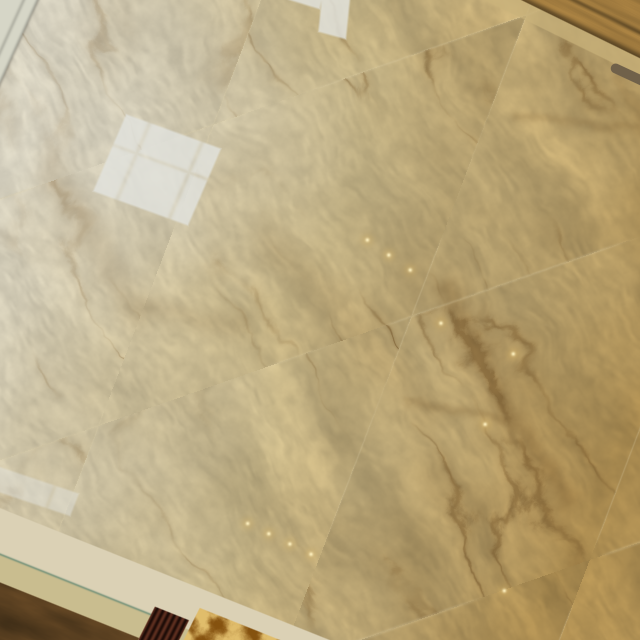
Write a Shadertoy shader that draws this texture.

```glsl
// Polished beige marble floor: a light-to-tan gradient, slanted veins from stretched
// noise, skewed tile seams, window reflections and lamp glints, with trim in three corners.

#define LIGHT vec3(.845, .825, .755)
#define MID vec3(.755, .69, .515)
#define DARK vec3(.665, .545, .315)
#define VEIN vec3(.46, .34, .17)
#define GLARE vec3(.885, .89, .87)
#define VEIN_STRENGTH .42
#define STREAK_STRENGTH .3
#define GRAIN_STRENGTH .075
#define SEAM_STRENGTH .22
#define GLINT_SIZE .0032

float hash(vec2 p) {
  vec3 h = fract(p.xyx * vec3(.1031, .103, .0973));
  h += dot(h, h.yzx + 33.33);
  return fract((h.x + h.y) * h.z);
}

float noise(vec2 p) {
  vec2 i = floor(p), f = fract(p);
  f = f * f * (3. - 2. * f);
  return mix(mix(hash(i), hash(i + vec2(1, 0)), f.x),
    mix(hash(i + vec2(0, 1)), hash(i + 1.), f.x), f.y);
}

float fbm(vec2 p) {
  float sum = 0., amp = .5;
  for (int i = 0; i < 5; i++) {
    sum += amp * noise(p);
    p = mat2(1.6, 1.2, -1.2, 1.6) * p + 7.3;
    amp *= .5;
  }
  return sum;
}

// Antialiased step: 1 where d is positive
float edge(float d) {
  float w = 1. / iResolution.y;
  return smoothstep(-w, w, d);
}

float soft(float d, float width) { return exp(-d * d / (width * width)); }

// Soft stroke between two ends
float stroke(vec2 p, vec4 ends, float width) {
  vec2 ab = ends.zw - ends.xy;
  p -= ends.xy;
  return soft(length(p - ab * clamp(dot(p, ab) / dot(ab, ab), 0., 1.)), width);
}

// Reflected parallelogram with glazing bars at fractions of its sides
float pane(vec2 p, vec2 corner, vec4 sides, vec3 bars) {
  vec2 q = inverse(mat2(sides.xy, sides.zw)) * (p - corner);
  vec2 inset = (.5 - abs(q - .5)) * vec2(length(sides.xy), length(sides.zw));
  vec3 gap = abs(q.xxy - bars);
  float bar = soft(min(gap.x, min(gap.y, gap.z)), .025);
  return smoothstep(-.002, .003, min(inset.x, inset.y)) * (1. - .4 * bar);
}

// Evenly spaced lamp reflections between two ends
vec2 glints(vec2 p, vec4 ends, float count) {
  vec2 glow = vec2(0);
  for (float i = 0.; i < count; i++) {
    float d = length(p - mix(ends.xy, ends.zw, i / (count - 1.)));
    glow += vec2(soft(d, GLINT_SIZE), soft(d, GLINT_SIZE * 3.));
  }
  return glow;
}

vec3 marble(vec2 p) {
  // Skewed tile grid
  float s = dot(p, vec2(-.33, .944)) + .186;
  vec2 grid = vec2(dot(p, vec2(2.36, -.9)) - .0625, s * (2.012 + .4545 * s));
  vec2 tile = floor(grid);

  // Light falloff, brighter around the window reflection
  float tone = .86 * p.x - .28 * p.y + .26 - .16 * soft(length(p - vec2(.25, .78)), .24);
  tone += .22 * (fbm(p * 4. + 3.) - .5) + .05 * (hash(tile + 11.) - .5);
  vec3 col = mix(LIGHT, MID, clamp(tone * 2., 0., 1.));
  col = mix(col, DARK, clamp(tone * 2. - 1., 0., 1.));
  float contrast = mix(.45, 1., smoothstep(.1, .7, tone));

  // Slanted streaks and thin broken veins
  vec2 bend = vec2(fbm(p * 6.), fbm(p * 6. + 19.)) - .5;
  vec2 q = mat2(.85, .53, .53, -.85) * p + .09 * bend + tile * 3.7;
  col *= 1. + STREAK_STRENGTH * contrast * (fbm(q * vec2(19, 4)) - .48);
  float ridge = noise(q * vec2(15, 2.6)) + .12 * fbm(q * 40.) - .56;
  float vein = smoothstep(.4, .68, fbm(q * vec2(7, 5) + 31.));
  vein *= soft(ridge, .025) + .35 * soft(ridge, .11);

  // Broad brown veins
  vec2 w = p + .05 * bend + .012 * (fbm(p * 35.) - .5);
  vec4 upper = vec4(.69, .54, .79, .37), lower = vec4(.79, .37, .89, .22);
  vein += .55 * max(stroke(w, upper, .015), stroke(w, lower, .015));
  vein += .45 * stroke(w, vec4(.63, .37, .79, .345), .008);
  vein += .45 * stroke(w, vec4(.81, .82, .98, .805), .008);
  vein += .45 * stroke(w, vec4(.96, .88, 1, .8), .01);
  float haze = max(stroke(w, upper, .05), stroke(w, lower, .05));
  haze += stroke(w, vec4(.43, .62, .66, .36), .035);
  haze += stroke(w, vec4(.08, .73, .22, .5), .025);
  haze += stroke(w, vec4(.24, .51, .37, .48), .02);
  col = mix(col, VEIN, min(VEIN_STRENGTH * contrast * vein + .11 * haze, .7));
  col *= 1. + GRAIN_STRENGTH * (fbm(p * 75.) + noise(q * vec2(130, 50)) - 1.);

  // Partly worn seams
  vec2 gap = abs(grid - round(grid)) * vec2(.64, .43);
  float seam = soft(min(gap.x, gap.y), .0022) + stroke(p, vec4(.853, .492, 1.01, .423), .0022);
  seam *= smoothstep(.3, .65, noise(p * 9. + 5.));
  return mix(col, vec3(.86, .81, .66), SEAM_STRENGTH * seam);
}

void mainImage(out vec4 fragColor, in vec2 fragCoord) {
  vec2 p = fragCoord / iResolution.xy;
  vec3 col = marble(p);

  // Window reflections
  float glare = pane(p, vec2(.197, .822), vec4(.149, -.054, -.052, -.121), vec3(.25, .8, .4));
  glare += pane(p, vec2(.505, 1.03), vec4(.044, -.012, -.008, -.08), vec3(9));
  glare += pane(p, vec2(.44, 1.03), vec4(.065, -.02, -.005, -.025), vec3(9));
  glare += .6 * pane(p, vec2(-.01, .274), vec4(.134, -.045, -.014, -.036), vec3(.72, 9, 9));
  col = mix(col, GLARE, .82 * min(glare, 1.));

  // Lamp glints
  vec2 glow = glints(p, vec4(.574, .625, .641, .578), 3.) + glints(p, vec4(.387, .182, .486, .134), 4.);
  glow += glints(p, vec4(.689, .495, .802, .447), 2.) + glints(p, vec4(.758, .337, .788, .077), 2.);
  col = mix(col, vec3(.9, .74, .4), .3 * glow.y);
  col = mix(col, vec3(1, .95, .76), .9 * glow.x);

  // Upper left skirting
  float wall = (p.y - 2.2 * p.x - .87) / 2.42;
  col = mix(col, vec3(.84, .84, .78), edge(wall));
  col *= 1. - .2 * soft(wall, .003) - .15 * soft(wall - .02, .003);

  // Upper right wood
  float wood = p.y + .49 * p.x - 1.399;
  vec3 plank = vec3(.64, .49, .25) * (.85 + .3 * fbm(vec2(p.x * 8., wood * 90.)));
  plank *= 1. - .35 * soft(wood - .04, .004) - .4 * soft(wood, .009);
  col = mix(col, vec3(.79, .7, .48), .7 * edge(wood + .028));
  col = mix(col, plank, edge(wood));
  col = mix(col, vec3(.44, .38, .29), smoothstep(.3, .5, stroke(p, vec4(.962, .893, 1.02, .866), .008)));

  // Lower left skirting over dark wood
  float base = .206 - p.y - .4 * p.x, slant = p.x - .5 * p.y;
  vec3 board = mix(vec3(.86, .82, .71), vec3(.79, .74, .56), edge(base - .072));
  board = mix(board, vec3(.42, .55, .46), .75 * soft(base - .072, .002) * edge(.25 - p.x));
  vec3 ground = mix(vec3(.22, .16, .08), vec3(.47, .33, .17), fbm(vec2(p.x * 9., base * 30.)));
  board = mix(board, ground, edge(base - .116) * edge(.216 - slant));
  col = mix(col, board, edge(base));

  // Ribbed block and golden stone
  vec3 ribs = vec3(.24, .115, .075) + vec3(.12, .065, .045) * cos((slant - .216) * 587.);
  col = mix(col, ribs, edge(base - .057) * edge(slant - .216) * edge(.28 - slant));
  vec3 gold = mix(vec3(.52, .32, .06), vec3(.88, .74, .42), smoothstep(.25, .7, fbm(p * 38.)));
  col = mix(col, gold, edge(base - .031) * edge(slant - .287));
  fragColor = vec4(col, 1);
}
```
